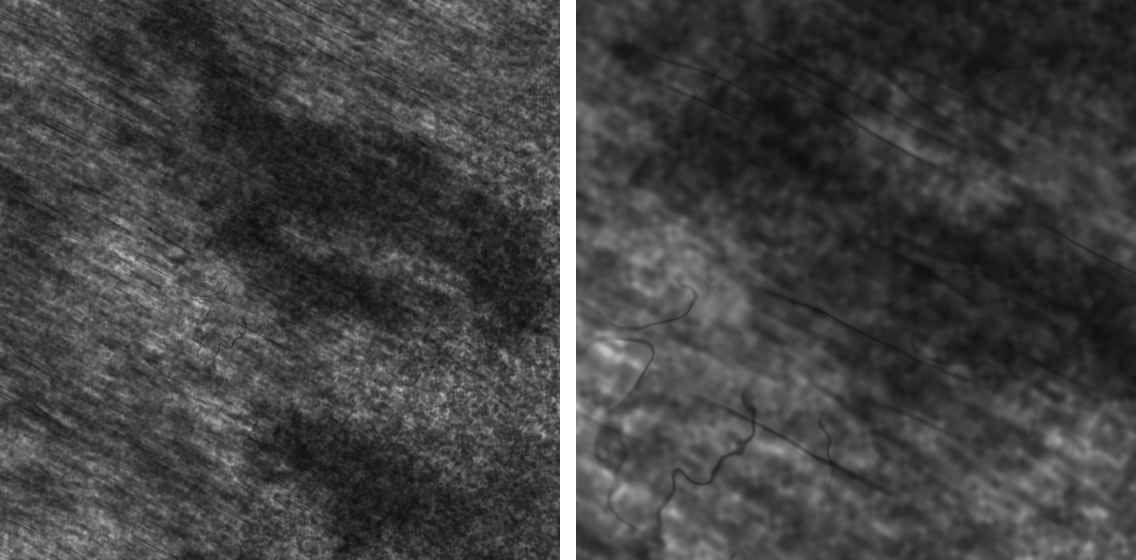
Left: the whole. Right: its middle third, enlarged.
Give the GLSL for this texture, as a WebGL 2 fragment shader.

```glsl
#version 300 es
precision highp float;
// Dark weathered stone: slanted fibrous streaks, smoky patches, fine grain and creases.

uniform vec2 u_resolution;
out vec4 outColor;

const float BASE_TONE = 0.285;
const float SHADOW_TONE = 0.115;
const float SHADOW_STRENGTH = 0.85;
const float SHADOW_RADIUS = 0.105;
const float GLOW_RADIUS = 0.12;
const float GLOW_GAIN = 0.09;
const float CLOUD_SCALE = 4.5;
const float CLOUD_GAIN = 0.085;
const float STREAK_ANGLE = -0.48;
const vec2 STREAK_SCALE = vec2(13.0, 58.0);
const float STREAK_GAIN = 0.24;
const vec2 SCRATCH_SCALE = vec2(9.0, 64.0);
const float SCRATCH_GAIN = 0.42;
const float GRAIN_SCALE = 105.0;
const float GRAIN_GAIN = 0.34;
const float CREASE_SCALE = 30.0;
const float CREASE_GAIN = 0.5;
const mat2 TURN_STEP = mat2(1.6, 1.2, -1.2, 1.6);
const mat2 STRAIGHT_STEP = mat2(2.0, 0.0, 0.0, 2.0);

// Segments (start, end) that carry the large dark and light zones
const vec4 SHADOWS[5] = vec4[5](
    vec4(0.33, 0.98, 0.44, 0.77), vec4(0.44, 0.76, 0.80, 0.63),
    vec4(0.87, 0.54, 0.92, 0.53), vec4(0.54, 0.24, 0.66, 0.10),
    vec4(0.48, 0.58, 0.64, 0.50));
const vec4 GLOWS[3] = vec4[3](
    vec4(0.30, 0.52, 0.38, 0.34), vec4(0.38, 0.34, 0.45, 0.14),
    vec4(0.64, 0.33, 1.00, 0.32));

float hash(vec2 cell) {
    uvec2 v = uvec2(ivec2(cell)) * 1664525u + 1013904223u;
    v.x += v.y * 1664525u;
    v.y += v.x * 1664525u;
    v ^= v >> 16u;
    v.x += v.y * 1664525u;
    v.x ^= v.x >> 16u;
    return float(v.x >> 8u) / 16777216.0;
}

// Smooth value noise from -1 to 1
float noise(vec2 p) {
    vec2 i = floor(p), f = fract(p);
    f = f * f * (3.0 - 2.0 * f);
    float low = mix(hash(i), hash(i + vec2(1, 0)), f.x);
    float high = mix(hash(i + vec2(0, 1)), hash(i + vec2(1, 1)), f.x);
    return 2.0 * mix(low, high, f.y) - 1.0;
}

float fbm(vec2 p, int octaves, float gain, mat2 stepMatrix) {
    float sum = 0.0, amplitude = 1.0;
    for (int k = 0; k < octaves; k++) {
        sum += amplitude * noise(p);
        p = stepMatrix * p + vec2(17.3, 9.1);
        amplitude *= gain;
    }
    return sum;
}

// Thin lines where the noise crosses zero, kept only in scattered places
float brokenLines(vec2 p, float width, vec2 gapPoint) {
    float line = 1.0 - smoothstep(0.0, width, abs(noise(p)));
    return line * smoothstep(-0.1, 0.5, noise(gapPoint));
}

// Soft falloff around a segment
float zone(vec2 p, vec4 segment, float radius) {
    vec2 a = p - segment.xy, b = segment.zw - segment.xy;
    float d = length(a - b * clamp(dot(a, b) / dot(b, b), 0.0, 1.0)) / radius;
    return exp(-d * d);
}

void main() {
    vec2 p = gl_FragCoord.xy / u_resolution;

    // Ragged zones of shadow and light
    vec2 warp = vec2(fbm(p * 7.0 + 31.0, 5, 0.6, TURN_STEP),
                     fbm(p * 7.0 + 67.0, 5, 0.6, TURN_STEP));
    vec2 q = p + 0.055 * warp;
    float shadow = 0.0, glow = 0.0;
    for (int k = 0; k < 5; k++) shadow = max(shadow, zone(q, SHADOWS[k], SHADOW_RADIUS));
    for (int k = 0; k < 3; k++) glow = max(glow, zone(q, GLOWS[k], GLOW_RADIUS));
    float cloud = fbm(p * CLOUD_SCALE + 5.0, 6, 0.62, TURN_STEP);
    float mottle = fbm(p * 11.0 + 23.0, 4, 0.65, TURN_STEP);
    shadow = smoothstep(0.1, 1.0, shadow - 0.15 * cloud - 0.22 * mottle);
    float tone = BASE_TONE + CLOUD_GAIN * cloud + GLOW_GAIN * glow;
    tone = mix(max(tone, SHADOW_TONE), SHADOW_TONE, SHADOW_STRENGTH * shadow);

    // Streaks sloping down to the right, fading toward the lower right
    float c = cos(STREAK_ANGLE), s = sin(STREAK_ANGLE);
    vec2 along = mat2(c, -s, s, c) * (p + 0.003 * warp);
    float streak = fbm(along * STREAK_SCALE + 40.0, 3, 0.9, STRAIGHT_STEP);
    float rough = smoothstep(0.25, 0.65, p.x - 0.55 * p.y + 0.06 * warp.x);
    rough = max(rough, 0.6 * shadow);
    float detail = STREAK_GAIN * streak * mix(1.0, 0.55, rough);

    // Hair-thin dark scratches along the streaks
    float scratch = brokenLines(along * SCRATCH_SCALE + 71.0, 0.22, along * vec2(12.0, 30.0));
    detail -= SCRATCH_GAIN * scratch * mix(1.0, 0.4, rough);

    // Fine crumbly grain
    float grain = fbm(p * GRAIN_SCALE + 11.0, 2, 1.0, TURN_STEP);
    detail += GRAIN_GAIN * grain * mix(0.6, 1.0, rough);

    // Short winding creases in the rough part
    float crease = brokenLines(p * CREASE_SCALE + 1.1 * warp + 83.0, 0.16, p * 15.0 + 3.0);
    float creaseArea = max(0.6 * rough, zone(p, vec4(0.44, 0.42, 0.52, 0.12), 0.13));
    detail -= CREASE_GAIN * creaseArea * crease;

    float value = clamp(tone * exp(detail), 0.04, 0.75);
    outColor = vec4(vec3(value), 1.0);
}
```
